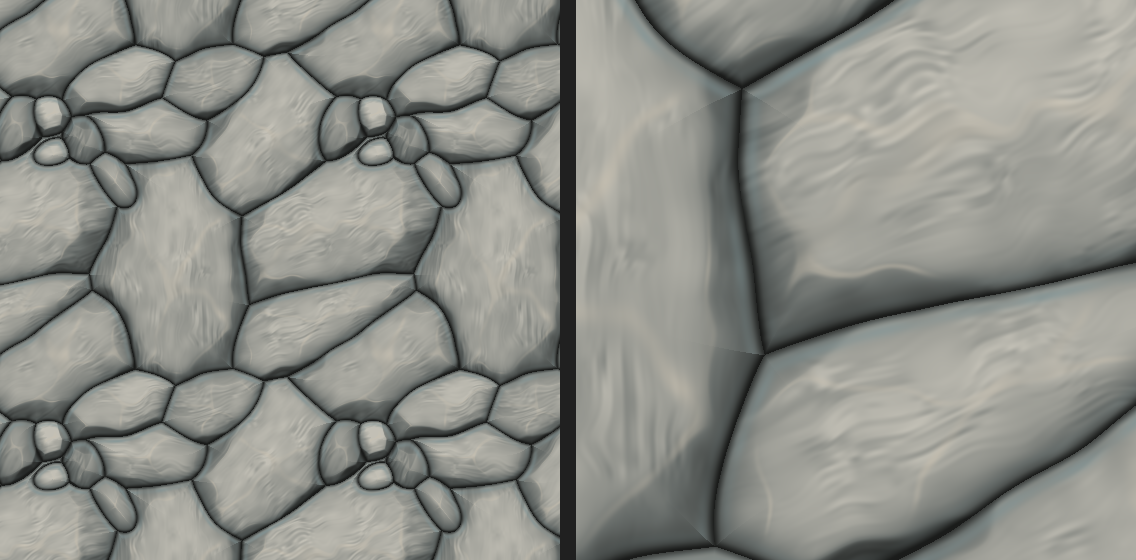
Left: the whole. Right: its middle third, enlarged.
This texture is drawn by a Shadertoy shader. Its source:

```glsl
// Seamless wall of chiselled grey stones with bevelled facets and dark crevices.

const float REPEATS = 1.726;   // tiles across and down the canvas
const int STONES = 13;
const int TOP_FACETS = 4;
const int FACETS = 11;
const vec3 LIGHT = vec3(-0.03, 0.23, 0.97);
const vec3 SHADOW_COLOR = vec3(0.10, 0.105, 0.10);
const vec3 MID_COLOR = vec3(0.40, 0.42, 0.41);
const vec3 PALE_COLOR = vec3(0.76, 0.75, 0.71);
const vec3 RIM_COLOR = vec3(0.50, 0.58, 0.59);
const vec3 RIDGE_COLOR = vec3(0.80, 0.76, 0.69);

// Per stone: centre in the tile, tone offset
const vec3 PLACE[STONES] = vec3[STONES](
    vec3(0.539, 0.894, 0.0), vec3(1.045, 1.018, 0.0), vec3(0.989, 0.748, 0.0),
    vec3(1.180, 0.605, -0.02), vec3(0.371, 1.483, 0.03), vec3(0.652, 1.474, 0.0),
    vec3(0.461, 1.321, 0.02), vec3(0.831, 1.299, 0.0), vec3(0.139, 1.373, 0.14),
    vec3(0.265, 1.283, -0.1), vec3(0.169, 1.245, 0.12), vec3(0.045, 1.340, -0.08),
    vec3(0.360, 1.170, -0.03));

// Per stone: half length, half width, angle
const vec3 SHAPE[STONES] = vec3[STONES](
    vec3(0.33, 0.21, 1.57), vec3(0.33, 0.19, 0.42), vec3(0.26, 0.125, 0.38),
    vec3(0.28, 0.15, 0.55), vec3(0.17, 0.10, 0.15), vec3(0.14, 0.095, 0.30),
    vec3(0.17, 0.085, 0.0), vec3(0.27, 0.165, 0.80), vec3(0.055, 0.055, 0.3),
    vec3(0.062, 0.062, 1.2), vec3(0.055, 0.04, 0.2), vec3(0.10, 0.07, 1.2),
    vec3(0.10, 0.05, -0.9));

float hash(vec2 p) {
    vec3 q = fract(p.xyx * 0.1031);
    q += dot(q, q.yzx + 33.33);
    return fract((q.x + q.y) * q.z);
}

// Value noise that wraps after "period" cells
float noise(vec2 p, float period) {
    vec2 c = floor(p), f = fract(p);
    f = f * f * (3.0 - 2.0 * f);
    vec2 a = mod(c, period), b = mod(c + 1.0, period);
    return mix(mix(hash(a), hash(vec2(b.x, a.y)), f.x),
               mix(hash(vec2(a.x, b.y)), hash(b), f.x), f.y);
}

mat2 turn(float a) {
    return mat2(cos(a), sin(a), -sin(a), cos(a));
}

// Position in a stone's own frame; its outline is the unit circle
vec2 stoneFrame(vec2 p, vec3 place, vec3 shape) {
    vec2 q = p - place.xy;
    q -= round(q);
    return (q * turn(shape.z)) / shape.xy;
}

// Elliptic distance (x) and its gradient (yz)
vec3 stoneField(vec2 p, vec3 place, vec3 shape) {
    vec2 s = stoneFrame(p, place, shape);
    float d = max(length(s), 1e-4);
    return vec3(d, turn(shape.z) * (s / shape.xy) / d);
}

// Light on a stone cut by planes (x) and the ridges between planes (y)
vec2 facetLight(vec2 s, vec3 shape, float seed) {
    float total = 0.0, strongest = 0.0;
    vec2 tilt = vec2(0.0);
    for (int k = 0; k < FACETS; k++) {
        float h = hash(vec2(float(k) + 3.0, seed * 7.0 + 1.0));
        float h2 = hash(vec2(seed * 5.0 + 2.0, float(k) + 19.0));
        bool top = k < TOP_FACETS;
        int count = top ? TOP_FACETS : FACETS - TOP_FACETS;
        float angle = 6.2832 * (float(k) + 0.7 * h) / float(count) + seed;
        float slope = top ? 0.08 + 0.22 * h2 : 0.6 + 0.45 * h2;
        float level = top ? 0.32 + 0.06 * h : slope * (1.0 + 0.15 * h);
        vec2 dir = vec2(cos(angle), sin(angle));
        float weight = exp2(-100.0 * max(level - slope * dot(dir, s), -1.0));
        total += weight;
        strongest = max(strongest, weight);
        tilt += weight * slope * dir;
    }
    tilt = turn(shape.z) * (tilt / total / shape.xy) * min(shape.x, shape.y);
    float lit = dot(normalize(vec3(tilt, 1.0)), LIGHT);
    return vec2(0.67 + 0.95 * (lit - 0.97), smoothstep(0.75, 0.5, strongest / total));
}

vec3 toneRamp(float t) {
    vec3 low = mix(SHADOW_COLOR, MID_COLOR, clamp((t - 0.1) / 0.31, 0.0, 1.0));
    return mix(low, PALE_COLOR, clamp((t - 0.41) / 0.34, 0.0, 1.0));
}

void mainImage(out vec4 fragColor, in vec2 fragCoord) {
    vec2 p = fragCoord / iResolution.xy * REPEATS;
    p += 0.022 * (vec2(noise(p * 9.0, 9.0), noise(p * 9.0 + 4.5, 9.0)) - 0.5);

    // Owning stone
    int id = 0;
    vec3 field = vec3(1e3);
    for (int i = 0; i < STONES; i++) {
        vec3 f = stoneField(p, PLACE[i], SHAPE[i]);
        if (f.x < field.x) { field = f; id = i; }
    }

    // Distance to the nearest joint and the direction towards it
    float edge = 1.0;
    vec2 outward = vec2(0.0, 1.0);
    for (int i = 0; i < STONES; i++) {
        if (i == id) continue;
        vec3 f = stoneField(p, PLACE[i], SHAPE[i]);
        vec2 g = field.yz - f.yz;
        float d = (f.x - field.x) / max(length(g), 0.5);
        if (d < edge) { edge = d; outward = g / max(length(g), 1e-4); }
    }

    // Facets with chipped outlines
    float seed = float(id) + 1.0;
    vec2 s = stoneFrame(p, PLACE[id], SHAPE[id]);
    vec2 grain = s * SHAPE[id].xy * 5.0 + seed * 3.7;
    vec2 chip = vec2(noise(grain * 4.0, 64.0), noise(grain * 4.0 + 17.0, 64.0)) - 0.5;
    vec2 facet = facetLight(s + 0.16 * chip, SHAPE[id], seed);

    // Chisel strokes, patches and tone
    float wear = smoothstep(0.45, 0.8, noise(grain * 3.0 + 9.0, 64.0));
    float strokes = noise(grain * vec2(5.0, 34.0) + 4.0 * chip, 256.0) - 0.5;
    float patches = noise(grain * vec2(5.0, 8.0) + 31.0, 64.0) - 0.5;
    float tone = facet.x + PLACE[id].z + 0.07 * patches + strokes * mix(0.02, 0.14, wear);

    // Shaded joints, deepest under each stone, with cool rims on top
    float up = smoothstep(-0.5, 0.7, outward.y);
    tone *= 1.0 - mix(0.7, 0.25, up) * exp(-max(edge, 0.0) / 0.022);
    tone *= mix(0.45, 1.0, smoothstep(-0.003, 0.009, edge));
    float rim = exp(-pow((edge - 0.013) / 0.006, 2.0)) * mix(0.15, 0.75, up);
    vec3 color = mix(toneRamp(tone), RIM_COLOR, rim * (0.6 + 0.8 * patches));
    float ridge = facet.y * smoothstep(0.02, 0.05, edge) * (0.25 + 0.4 * patches);
    color = mix(color, RIDGE_COLOR, ridge);
    fragColor = vec4(color, 1.0);
}
```
